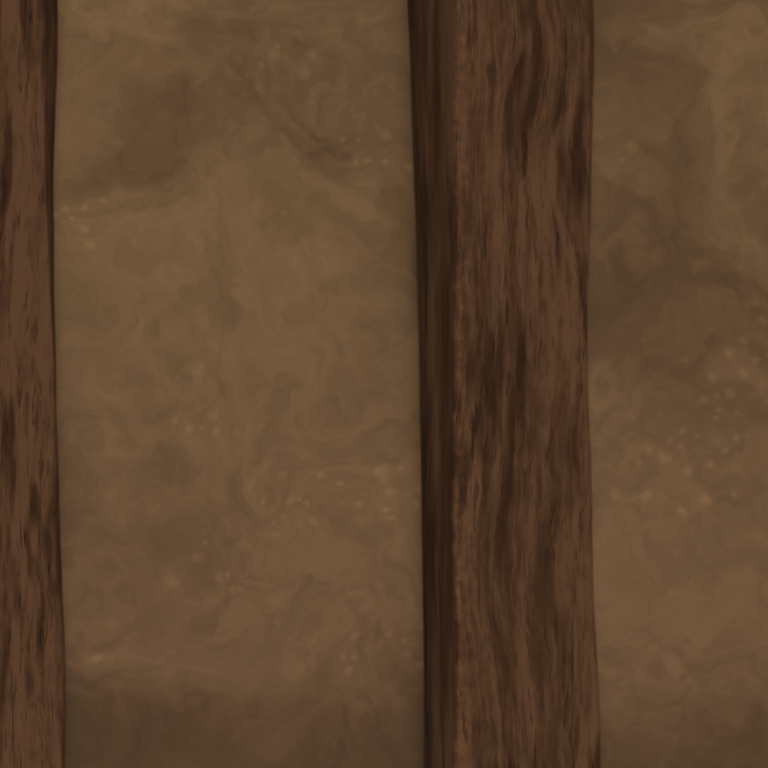
Write a WebGL 1 fragment shader that draws this texture.

```glsl
precision highp float;
uniform vec2 u_resolution;

#define PLASTER_LIGHT vec3(0.445, 0.342, 0.234)
#define PLASTER_DARK vec3(0.345, 0.257, 0.174)
#define PLASTER_WARM vec3(0.425, 0.312, 0.222)
#define WOOD_LIGHT vec3(0.350, 0.242, 0.165)
#define WOOD_DARK vec3(0.240, 0.160, 0.105)
#define WOOD_CRACK vec3(0.160, 0.100, 0.065)
#define SIDE_LIGHT vec3(0.240, 0.165, 0.108)
#define SIDE_DARK vec3(0.160, 0.102, 0.066)
#define EDGE_SOFTNESS 0.0022
#define RIDGE_X 0.594
#define PEBBLE_CELLS 55.0

float hash(vec2 p) {
  return fract(sin(dot(p, vec2(127.1, 311.7))) * 43758.5453);
}

float noise(vec2 p) {
  vec2 i = floor(p), f = fract(p);
  f = f * f * (3.0 - 2.0 * f);
  return mix(mix(hash(i), hash(i + vec2(1.0, 0.0)), f.x),
             mix(hash(i + vec2(0.0, 1.0)), hash(i + 1.0), f.x), f.y);
}

float fbm(vec2 p) {
  float sum = 0.0, amp = 0.5;
  for (int i = 0; i < 5; i++) {
    sum += amp * noise(p);
    p = mat2(1.6, 1.2, -1.2, 1.6) * p + 7.3;
    amp *= 0.5;
  }
  return sum / 0.97;
}

// Noise stretched along the grain, without rotating its octaves
float grain(vec2 p) {
  return 0.5 * noise(p) + 0.3 * noise(p * 2.1 + 5.2) + 0.2 * noise(p * 4.3 + 9.7);
}

// Coverage to the right of a soft vertical boundary
float rightOf(float x, float edge) {
  return smoothstep(-EDGE_SOFTNESS, EDGE_SOFTNESS, x - edge);
}

// Small rounded stones in a few tight patches
float pebbles(vec2 uv) {
  vec2 p = uv * PEBBLE_CELLS, cell = floor(p);
  float bump = 0.0;
  for (int j = -1; j <= 1; j++) {
    for (int i = -1; i <= 1; i++) {
      vec2 c = cell + vec2(float(i), float(j));
      vec2 centre = c + vec2(hash(c), hash(c + 19.7));
      float radius = mix(0.25, 0.75, hash(c + 43.1));
      float present = step(0.6, hash(c + 71.9));
      bump = max(bump, present * smoothstep(radius, 0.1 * radius, distance(p, centre)));
    }
  }
  return bump * smoothstep(0.70, 0.86, noise(uv * 9.0 + 3.7));
}

vec3 plaster(vec2 uv) {
  vec2 warp = vec2(fbm(uv * 8.0 + 2.1), fbm(uv * 8.0 + 31.4)) - 0.5;
  float cloud = fbm(uv * vec2(5.0, 6.0) + warp * 1.6);
  float swirl = fbm(uv * vec2(13.0, 19.0) + warp * 9.0 + 11.0);
  float mottle = fbm(uv * 42.0 + warp * 10.0);
  float vein = 1.0 - smoothstep(0.0, 0.05, abs(swirl - 0.52));
  vec3 col = mix(PLASTER_DARK, PLASTER_LIGHT, smoothstep(0.05, 0.72, cloud));
  col = mix(col, PLASTER_WARM, 0.55 * (1.0 - smoothstep(0.1, 0.75, uv.y)));
  col *= 0.98 + 0.17 * (swirl - 0.5) + 0.13 * (mottle - 0.5) + 0.025 * vein;
  col *= 1.0 + 0.12 * pebbles(uv + warp * 0.03);
  // Damp staining along the foot of the wall
  float stain = 1.0 - smoothstep(0.0, 0.15, uv.y + 0.2 * (cloud - 0.5));
  return col * (1.0 - 0.2 * stain);
}

vec3 wood(vec2 uv, float seed) {
  vec2 p = uv + seed;
  float x = p.x + 0.04 * (fbm(p * vec2(9.0, 4.0)) - 0.5);
  float broad = grain(vec2(x * 34.0, p.y * 3.0));
  float fibre = grain(vec2(x * 170.0, p.y * 14.0));
  float fleck = grain(vec2(x * 130.0, p.y * 55.0));
  float tone = 0.48 * broad + 0.34 * fibre + 0.18 * fleck;
  vec3 col = mix(WOOD_DARK, WOOD_LIGHT, smoothstep(0.28, 0.64, tone));
  // Dark flame-shaped figure and thin broken pores
  float flame = smoothstep(0.56, 0.78, grain(vec2(x * 48.0 + 8.0, p.y * 6.0)));
  float pores = smoothstep(0.60, 0.80, grain(vec2(x * 190.0 + 3.0, p.y * 22.0)));
  return mix(col, WOOD_CRACK, min(0.6 * flame + 0.4 * pores, 0.8));
}

void main() {
  vec2 uv = gl_FragCoord.xy / u_resolution;
  float x = uv.x, y = uv.y;
  float wobble = 0.003 * (noise(vec2(y * 13.0, 4.0)) - 0.5);

  // Hand-hewn outlines of the two posts
  float leftEnd = 0.084 - 0.014 * smoothstep(0.05, 0.7, y) + 0.005 * smoothstep(0.7, 1.0, y) + wobble;
  float postStart = 0.552 - 0.021 * y * y + 0.5 * wobble;
  float postEnd = 0.773 + 0.009 * (1.0 - smoothstep(0.0, 0.25, y))
                - 0.008 * exp(-pow((y - 0.57) / 0.17, 2.0)) + wobble;
  float ridge = RIDGE_X + 2.0 * wobble + 0.005 * (noise(vec2(y * 70.0, 9.0)) - 0.5);

  // Wall with contact shade beside the posts
  vec3 col = plaster(uv);
  col *= 1.0 - 0.26 * exp(-abs(postStart - x) / 0.012);
  col *= 1.0 - 0.08 * exp(-abs(x - postEnd) / 0.006);
  col *= 1.0 - 0.18 * exp(-abs(x - leftEnd) / 0.006);

  // Left post, shaded along its upper right side
  vec3 leftWood = wood(uv, 3.2);
  float leftSide = rightOf(x, leftEnd - 0.016 * smoothstep(0.4, 1.0, y));
  leftWood = mix(leftWood, SIDE_DARK, 0.6 * leftSide);
  leftWood *= 1.0 - 0.25 * smoothstep(leftEnd - 0.006, leftEnd, x);
  col = mix(leftWood, col, rightOf(x, leftEnd));

  // Central post: shadowed side face, chipped ridge, lit front
  float sideGrain = grain(vec2(x * 120.0 + 2.0 * noise(uv * 6.0), y * 7.0));
  vec3 side = mix(SIDE_DARK, SIDE_LIGHT, smoothstep(0.2, 0.8, sideGrain));
  side *= mix(0.75, 1.08, smoothstep(postStart, postStart + 0.022, x));
  vec3 front = wood(uv, 0.0);
  float chips = grain(vec2(x * 90.0, y * 100.0)) - 0.5;
  front *= 1.0 + 0.5 * chips * exp(-abs(x - ridge) / 0.025);
  front *= 1.0 - 0.12 * smoothstep(postEnd - 0.006, postEnd, x);
  vec3 post = mix(side, front, smoothstep(-0.005, 0.005, x - ridge));
  col = mix(col, post, rightOf(x, postStart) * (1.0 - rightOf(x, postEnd)));

  gl_FragColor = vec4(col, 1.0);
}
```
